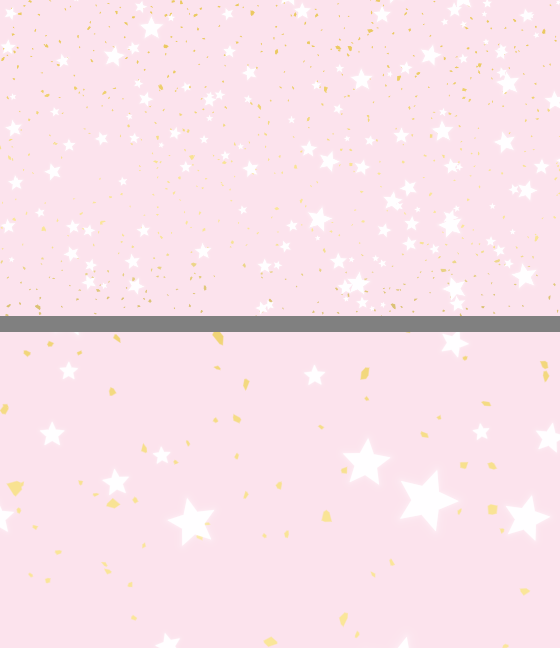
Top: the whole. Bottom: its middle third, enlarged.
A Shadertoy shader for this pattern:

```glsl
// Glowing white stars and flecks of gold foil scattered over pale pink paper.

const float PI = 3.14159265;
const vec3 PINK = vec3(0.988, 0.890, 0.928);
const vec3 WHITE = vec3(1.0, 0.995, 1.0);
const vec3 GOLD_TOP = vec3(0.92, 0.79, 0.38);
const vec3 GOLD_MIDDLE = vec3(0.98, 0.90, 0.60);
const vec3 GOLD_BOTTOM = vec3(0.86, 0.76, 0.46);

// Three random values per cell and seed
vec3 hash3(vec2 cell, float seed) {
    vec3 q = fract(vec3(cell.xyx + seed * 17.3) * vec3(0.1031, 0.1030, 0.0973));
    q += dot(q, q.yxz + 33.33);
    return fract((q.xxy + q.yzz) * q.zyx);
}

vec2 rotate(vec2 p, float angle) {
    float c = cos(angle), s = sin(angle);
    return vec2(c * p.x - s * p.y, s * p.x + c * p.y);
}

// Layered sines, about -1 to 1, that gather parts into loose clusters
float clusters(vec2 p, float seed) {
    return 0.5 * (sin(p.x * 6.1 + 2.0 * sin(p.y * 4.3 + seed))
                + sin(p.y * 8.7 - p.x * 3.7 + seed * 2.3));
}

// Signed distance to a five-pointed star of the given radius
float starDistance(vec2 p, float radius) {
    float sector = PI / 5.0;
    float a = mod(atan(p.x, p.y) + sector, 2.0 * sector) - sector;
    vec2 q = length(p) * vec2(cos(a), abs(sin(a))) - vec2(radius, 0.0);
    vec2 edge = radius * (0.47 * vec2(cos(sector), sin(sector)) - vec2(1.0, 0.0));
    float along = clamp(dot(q, edge) / dot(edge, edge), 0.0, 1.0);
    float side = sign(dot(q, vec2(edge.y, -edge.x)));
    return side * length(q - edge * along);
}

// Distance to an irregular convex chip
float chipDistance(vec2 p, float radius, vec3 rnd) {
    float d = -1.0;
    for (int i = 0; i < 6; i++) {
        float k = float(i);
        float a = 2.0 * PI * (k / 6.0 + rnd.x) + 0.3 * sin(k * 2.7 + rnd.y * 20.0);
        float reach = radius * (0.92 + 0.22 * sin(k * 4.1 + rnd.z * 30.0));
        d = max(d, dot(p, vec2(cos(a), sin(a))) - reach);
    }
    return d;
}

// Coverage of one star layer; chance runs from left to right
float starLayer(vec2 p, float size, vec2 radii, vec2 chance, float gather,
                float seed, float aspect, float blur) {
    vec2 home = floor(p / size);
    float cover = 0.0;
    for (int y = -1; y <= 1; y++)
    for (int x = -1; x <= 1; x++) {
        vec2 cell = home + vec2(x, y);
        vec3 place = hash3(cell, seed);
        vec3 look = hash3(cell, seed + 5.0);
        vec2 center = (cell + 0.5 + 0.72 * (place.xy - 0.5)) * size;
        float slope = smoothstep(0.35, 0.65, center.x / aspect);
        float odds = mix(chance.x, chance.y, slope) + gather * clusters(center, seed);
        if (place.z > odds) continue;
        float radius = mix(radii.x, radii.y, look.x);
        float d = starDistance(rotate(p - center, 0.8 * (look.y - 0.5)), radius);
        float body = 1.0 - smoothstep(-blur, blur, d - 0.0008);
        float glow = 0.42 * exp(-max(d, 0.0) / (0.09 * radius + 0.0006));
        cover = max(cover, max(body, glow));
    }
    return cover;
}

// Coverage of one fleck layer, thinner across the middle
float fleckLayer(vec2 p, float size, vec2 radii, float chance, float seed, float blur) {
    vec2 home = floor(p / size);
    float cover = 0.0;
    for (int y = -1; y <= 1; y++)
    for (int x = -1; x <= 1; x++) {
        vec2 cell = home + vec2(x, y);
        vec3 place = hash3(cell, seed);
        vec3 look = hash3(cell, seed + 9.0);
        vec2 center = (cell + place.xy) * size;
        float outer = smoothstep(0.1, 0.45, abs(center.y - 0.45));
        float odds = chance * (0.8 + 0.4 * outer + 0.4 * clusters(center, seed));
        if (place.z > odds) continue;
        float radius = mix(radii.x, radii.y, look.x * look.x);
        vec2 q = rotate(p - center, 2.0 * PI * look.y) * vec2(0.85, 1.15);
        cover = max(cover, 1.0 - smoothstep(-blur, blur, chipDistance(q, radius, look)));
    }
    return cover;
}

void mainImage(out vec4 fragColor, in vec2 fragCoord) {
    vec2 p = fragCoord / iResolution.y;
    float aspect = iResolution.x / iResolution.y;
    float blur = max(0.6 / iResolution.y, 0.001);

    // Gold foil, palest across the middle
    vec3 gold = mix(GOLD_BOTTOM, GOLD_MIDDLE, smoothstep(0.03, 0.28, p.y));
    gold = mix(gold, GOLD_TOP, smoothstep(0.4, 0.85, p.y));
    float foil = fleckLayer(p, 0.042, vec2(0.0021, 0.0045), 0.58, 3.0, blur);
    foil = max(foil, fleckLayer(p, 0.11, vec2(0.005, 0.0075), 0.42, 11.0, blur));

    // Large stars gather on the right, medium ones on the left
    float stars = starLayer(p, 0.215, vec2(0.030, 0.041), vec2(0.08, 0.62), 0.15, 2.0, aspect, blur);
    stars = max(stars, starLayer(p, 0.125, vec2(0.017, 0.027), vec2(0.62, 0.36), 0.2, 7.0, aspect, blur));
    stars = max(stars, starLayer(p, 0.075, vec2(0.007, 0.016), vec2(0.17, 0.21), 0.22, 13.0, aspect, blur));

    vec3 color = mix(PINK, gold, foil);
    fragColor = vec4(mix(color, WHITE, stars), 1.0);
}
```
